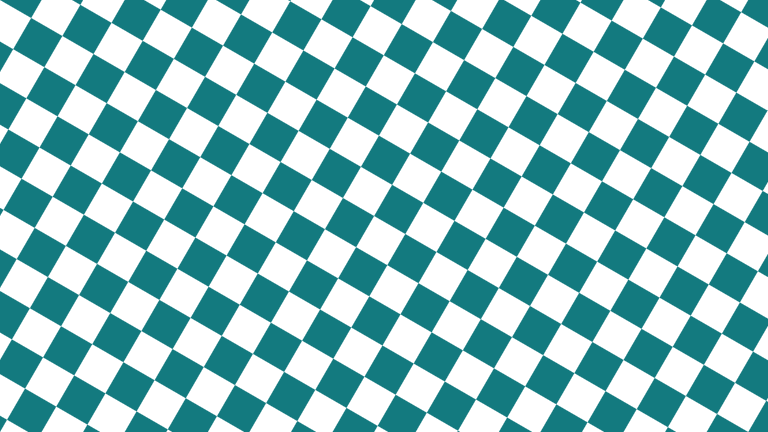
Give the GLSL for this pattern, as a WebGL 2 fragment shader.

```glsl
#version 300 es
precision highp float;
// Teal and white checkerboard, tilted by 30 degrees.

uniform vec2 u_resolution;
out vec4 fragColor;

// Square wave of period 2, +1 on even cells and -1 on odd ones, with soft steps.
vec2 softSquareWave(vec2 cell, float pixel) {
    vec2 edgeDistance = abs(mod(cell - 0.5, 2.0) - 1.0) - 0.5;
    return clamp(2.0 * edgeDistance / pixel, -1.0, 1.0);
}

void main() {
    // Twelve cells span the canvas height, anchored at the top left corner.
    float pixel = 12.0 / u_resolution.y;
    vec2 fromTopLeft = vec2(gl_FragCoord.x, u_resolution.y - gl_FragCoord.y) * pixel;

    // Tilt the grid.
    float tilt = radians(30.0);
    vec2 along = vec2(cos(tilt), sin(tilt));
    vec2 cell = vec2(dot(fromTopLeft, along), dot(fromTopLeft, vec2(-along.y, along.x)));

    // The product of both waves alternates the colours.
    vec2 wave = softSquareWave(cell, pixel * 1.1);
    float whiteness = 0.5 + 0.5 * wave.x * wave.y;

    vec3 teal = vec3(0.075, 0.478, 0.498);
    fragColor = vec4(mix(teal, vec3(1.0), whiteness), 1.0);
}
```
